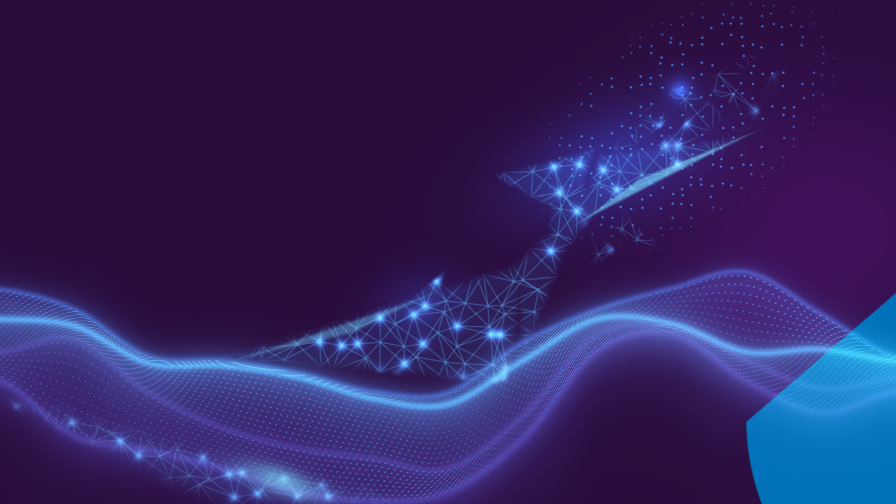
Give the GLSL for this background, as a Shadertoy shader.

```glsl
// Glowing dotted waves under a wireframe whale, on deep purple with a blue corner.
// Spline ridges carry dot sheets; triangles mask a jittered-cell network.

const float ASPECT = 16.0 / 9.0;
const vec3 NIGHT = vec3(.165, .05, .24);
const vec3 PLUM = vec3(.27, .07, .39);
const vec3 PANEL = vec3(0, .44, .72);
const vec3 VIOLET = vec3(.2, .23, .65);
const vec3 AZURE = vec3(.1, .48, .9);
const vec3 CYAN = vec3(.3, .8, .98);
const vec3 SPARK = vec3(.12, .32, 1);
const float DOT_STEP = .0125;
const float DOT_SIZE = .0012;
const float MESH_CELL = .043;
const float LINE_WIDTH = .0007;

// Ridge heights at even steps across the canvas
const float CREST[13] = float[13](.426,.386,.293,.284,.26,.223,.221,.321,.386,.428,.46,.377,.293);
const float STREAM[13] = float[13](.367,.353,.279,.274,.251,.209,.198,.284,.367,.358,.302,.307,.284);
const float FOLD[13] = float[13](.302,.326,.22,.15,.11,.09,.07,.175,.335,.35,.285,.23,.25);
const float HEM[13] = float[13](.244,.135,.105,.07,.023,.005,.023,.128,.302,.337,.244,.181,.221);

vec2 hash2(vec2 c) {
    vec3 q = fract(c.xyx * vec3(.1031, .103, .0973));
    q += dot(q, q.yzx + 33.33);
    return fract((q.xx + q.yz) * q.zy);
}

// Catmull-Rom spline
float ridge(float k[13], float x) {
    float s = clamp(x / ASPECT, 0., .9999) * 12., f = fract(s);
    int i = int(s);
    float a = k[max(i - 1, 0)], b = k[i], c = k[i + 1], d = k[min(i + 2, 12)];
    return b + .5 * f * (c - a + f * (2.*a - 5.*b + 4.*c - d + f * (3.*(b - c) + d - a)));
}

// Sharp core with a glow hanging below
float ridgeGlow(float k[13], vec2 p, float width) {
    float y = ridge(k, p.x), slope = (ridge(k, p.x + .01) - y) / .01;
    float d = (p.y - y) / sqrt(1. + slope * slope) / width;
    return .55 * exp(-d * d * 8.) + .45 * exp(-abs(d) / (d > 0. ? 1. : 2.2));
}

// Rows of dots between two heights
float dotSheet(vec2 p, float top, float bottom, float rows, float px) {
    float h = max(top - bottom, .012), t = (top - p.y) / h;
    vec2 g = vec2(p.x / DOT_STEP + 5. * t, t * rows);
    vec2 d = (fract(g) - .5) * vec2(DOT_STEP, h / rows);
    float inside = smoothstep(0., .04, t) * smoothstep(1., .92, t);
    return inside * smoothstep(DOT_SIZE + px, 0., length(d));
}

float halfPlane(vec2 p, vec2 a, vec2 b) {
    vec2 e = normalize(b - a);
    return e.y * (p.x - a.x) - e.x * (p.y - a.y);
}

// Soft triangle of either winding
float tri(vec2 p, vec2 a, vec2 b, vec2 c, float soft) {
    float s = -sign(halfPlane(a, b, c));
    float d = max(max(s * halfPlane(p, a, b), s * halfPlane(p, b, c)), s * halfPlane(p, c, a));
    return smoothstep(soft, -soft, d);
}

float blob(vec2 p, vec2 c, vec2 size, float angle) {
    float s = sin(angle), k = cos(angle);
    vec2 q = mat2(k, -s, s, k) * (p - c) / size;
    return exp(-dot(q, q));
}

float segment(vec2 p, vec2 a, vec2 b, float px) {
    vec2 e = b - a;
    float d = length(p - a - e * clamp(dot(p - a, e) / dot(e, e), 0., 1.));
    return smoothstep(LINE_WIDTH + px, 0., d);
}

vec2 node(vec2 c) { return (c + .08 + .84 * hash2(c)) * MESH_CELL; }

// x: lines and nodes, y: glowing sparks
vec2 network(vec2 p, float px) {
    vec2 c = floor(p / MESH_CELL), mid = node(c), sum = vec2(0);
    for (int k = 0; k < 9; k++) {
        vec2 o = vec2(k % 3 - 1, k / 3 - 1), n = node(c + o);
        float d = length(p - n);
        if (k != 4) sum.x += .55 * segment(p, mid, n, px);
        if (k % 2 == 1) sum.x += .5 * segment(p, n, node(c + vec2(-o.y, o.x)), px);
        sum.x += .8 * smoothstep(.0022 + px, 0., d);
        sum.y += step(.6, hash2(c + o + 71.).x) * (exp(-d * d / .00012) + .5 * exp(-d / .01));
    }
    return min(sum, vec2(1, 1.5));
}

void screen(inout vec3 col, vec3 light) { col += clamp(light, 0., 1.) * (1. - col); }

void mainImage(out vec4 fragColor, in vec2 fragCoord) {
    vec2 p = fragCoord / iResolution.xy * vec2(ASPECT, 1);
    float px = 1. / iResolution.y;

    // Backdrop and corner panel
    vec3 col = mix(NIGHT, PLUM, .8 * blob(p, vec2(1.64, .54), vec2(.32, .27), 0.));
    float low = max(.163 - p.y, 0.);
    float panel = max(halfPlane(p, vec2(1.786, .426), vec2(1.481, .163)), 1.481 + 1.15 * low * low - p.x);
    col = mix(col, PANEL, smoothstep(px, -px, panel));

    // Body, tail, flukes, fin, submerged part and spray
    float body = tri(p, vec2(.477, .295), vec2(1.047, .477), vec2(1, .244), .012);
    body = max(body, tri(p, vec2(1.02, .47), vec2(1.15, .58), vec2(1.04, .31), .012));
    body = max(body, tri(p, vec2(1.09, .46), vec2(1.1, .63), vec2(1.2, .62), .012));
    body = max(body, tri(p, vec2(.987, .651), vec2(1.175, .7), vec2(1.14, .565), .008));
    body = max(body, tri(p, vec2(1.152, .565), vec2(1.47, .726), vec2(1.19, .69), .008));
    body = max(body, tri(p, vec2(.78, .377), vec2(.88, .46), vec2(.87, .39), .006));
    body = max(body, .7 * tri(p, vec2(.03, .2), vec2(.77, .005), vec2(.44, 0), .025));
    float spray = max(blob(p, vec2(1.37, .755), vec2(.19, .075), .62), .7 * blob(p, vec2(1.25, .53), vec2(.1, .05), .5));
    float shards = smoothstep(.25, .6, spray * (.65 + .5 * sin(p.x * 61. + 2. * sin(p.y * 47.))));
    float mesh = max(body, .75 * shards);
    float halo = blob(p, vec2(1.22, .68), vec2(.2, .1), .35) + .5 * blob(p, vec2(.83, .4), vec2(.09, .06), .3);
    screen(col, SPARK * .42 * halo + AZURE * .13 * body);
    float plates = tri(p, vec2(1.16, .565), vec2(1.47, .726), vec2(1.27, .645), .004)
        + .6 * tri(p, vec2(.5, .295), vec2(.84, .41), vec2(.7, .34), .005);
    screen(col, CYAN * plates * .62);
    vec2 net = network(p, px);
    screen(col, mix(AZURE, CYAN, .5) * net.x * mesh * .55);
    screen(col, (SPARK + .5 * CYAN * net.y) * net.y * mesh * .6);
    screen(col, SPARK * 1.4 * exp(-length(p - vec2(1.35, .821)) / .014));

    // Loose droplets
    vec2 cell = floor(p / .02), rnd = hash2(cell + 9.);
    float drop = smoothstep(.002 + px, 0., length(p - (cell + .2 + .6 * rnd) * .02));
    screen(col, AZURE * drop * step(.5, rnd.x) * smoothstep(.06, .35, blob(p, vec2(1.36, .76), vec2(.24, .14), .6)));

    // Haze and dots between ridges
    float crest = ridge(CREST, p.x), stream = ridge(STREAM, p.x), fold = ridge(FOLD, p.x), hem = ridge(HEM, p.x);
    float veil = smoothstep(crest + .01, crest - .03, p.y) * smoothstep(hem - .09, hem + .05, p.y);
    screen(col, VIOLET * veil * .32);
    float dots = dotSheet(p, crest, stream, 9., px) + .7 * dotSheet(p, stream, fold, 13., px) + .8 * dotSheet(p, fold, hem, 9., px);
    screen(col, mix(AZURE, CYAN, .3) * dots * (.55 + .2 * sin(p.x * 9. + p.y * 14.)));

    // Luminous ridges
    screen(col, mix(VIOLET, AZURE, .5) * ridgeGlow(CREST, p, .018) * .75);
    screen(col, mix(AZURE, CYAN, .35) * ridgeGlow(STREAM, p, .022));
    screen(col, VIOLET * (.45 * ridgeGlow(FOLD, p, .02) + .6 * ridgeGlow(HEM, p, .025)));
    screen(col, CYAN * .65 * blob(p, vec2(.56, .045), vec2(.075, .025), -.35));
    fragColor = vec4(col, 1);
}
```
